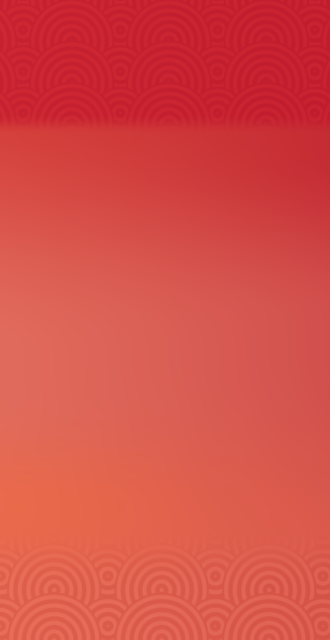
Give the GLSL for this background, as a WebGL 1 fragment shader.

```glsl
precision highp float;
// Red to coral gradient with bands of overlapping wave scales at top and bottom.
uniform vec2 u_resolution;

// Concentric stripes of one scale, painted over the earlier value.
float paintScale(float under, vec2 offset, float radius, float spacing) {
  float pixel = 1.0 / u_resolution.y;
  float d = length(offset);
  float wave = abs(fract((radius - d) / spacing) - 0.5);
  float soft = pixel / spacing;
  float stripe = smoothstep(0.24 - soft, 0.24 + soft, wave);
  return mix(under, stripe, 1.0 - smoothstep(radius - pixel, radius + pixel, d));
}

// Rows of large scales with small ones between, lower rows in front.
float waveScales(vec2 p, vec2 tile) {
  float x = mod(p.x + 0.5 * tile.x, tile.x) - 0.5 * tile.x;
  float gapX = mod(p.x, tile.x) - 0.5 * tile.x;
  float row = floor(p.y / tile.y);
  float spacing = 0.08 * tile.x;
  float value = 0.0;
  for (int i = 0; i < 4; i++) {
    float y = p.y - (row + 2.0 - float(i)) * tile.y;
    value = paintScale(value, vec2(gapX, y - 0.28 * tile.y), 0.27 * tile.x, spacing);
    value = paintScale(value, vec2(x, y), 0.44 * tile.x, spacing);
  }
  return value;
}

void main() {
  vec2 uv = gl_FragCoord.xy / u_resolution;
  vec2 p = gl_FragCoord.xy / u_resolution.y;
  float depth = 1.0 - uv.y;

  // Main field: warm on the left, deeper red on the right.
  vec3 left = mix(vec3(0.83, 0.235, 0.22), vec3(0.88, 0.42, 0.36), smoothstep(0.12, 0.55, depth));
  left = mix(left, vec3(0.90, 0.405, 0.32), smoothstep(0.62, 0.79, depth));
  vec3 right = mix(vec3(0.77, 0.17, 0.20), vec3(0.82, 0.31, 0.30), smoothstep(0.23, 0.50, depth));
  right = mix(right, vec3(0.86, 0.355, 0.295), smoothstep(0.55, 0.90, depth));
  vec3 color = mix(left, right, uv.x * (0.75 + 0.25 * uv.x));

  // Orange glow low on the left.
  vec2 glow = (uv - vec2(0.12, 0.21)) / vec2(0.40, 0.09);
  color += vec3(0.015, 0.01, -0.025) * exp(-dot(glow, glow));

  // Crimson band with a soft lower edge.
  vec3 crimson = mix(vec3(0.81, 0.155, 0.20), vec3(0.785, 0.135, 0.19), uv.x);
  float topScales = waveScales(p - vec2(0.264, 0.935), vec2(0.152, 0.065));
  crimson -= vec3(0.035, 0.025, 0.012) * topScales;
  color = mix(crimson, color, smoothstep(0.178, 0.210, depth));

  // Coral scales fading in toward the bottom.
  float bottomScales = waveScales(p - vec2(0.0846, 0.0), vec2(0.168, 0.078));
  float fade = smoothstep(0.825, 0.91, depth);
  color += (vec3(0.01, 0.025, 0.03) - vec3(0.04, 0.06, 0.05) * bottomScales) * fade;

  gl_FragColor = vec4(color, 1.0);
}
```
